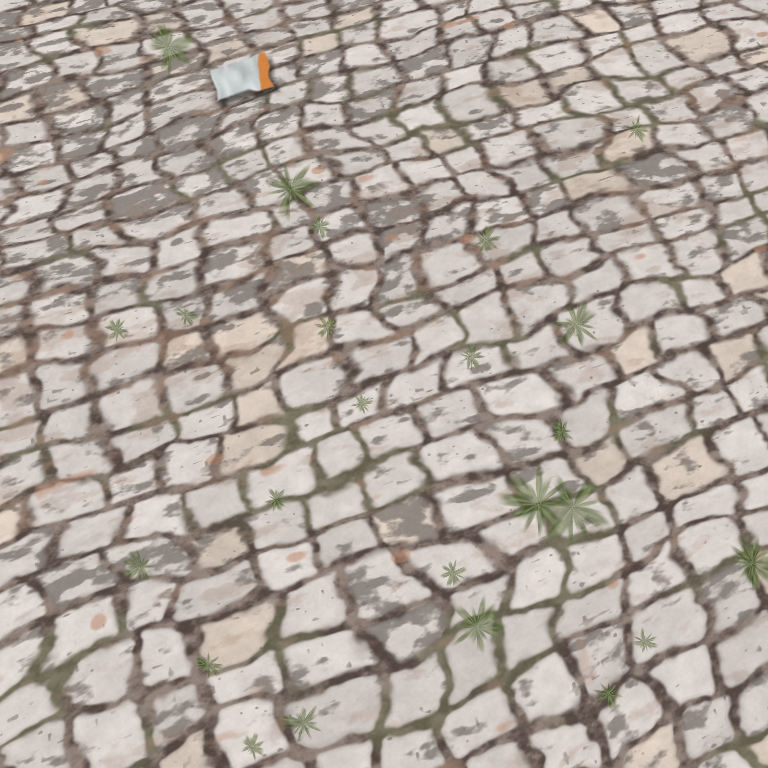
A Shadertoy shader for this texture:

```glsl
float hash(vec2 p) {
    return fract(sin(dot(p, vec2(127.1, 311.7))) * 43758.5453);
}

vec2 hash2(vec2 p) {
    return vec2(hash(p), hash(p + 37.3));
}

float noise(vec2 p) {
    vec2 i = floor(p), f = fract(p);
    f = f * f * (3.0 - 2.0 * f);
    return mix(mix(hash(i), hash(i + vec2(1, 0)), f.x),
               mix(hash(i + vec2(0, 1)), hash(i + vec2(1, 1)), f.x), f.y);
}

float fbm(vec2 p) {
    float sum = 0.0, amp = 0.53;
    for (int i = 0; i < 4; i++) {
        sum += amp * noise(p);
        p = mat2(1.6, 1.2, -1.2, 1.6) * p + 5.7;
        amp *= 0.5;
    }
    return sum;
}

vec2 noise2(vec2 p) {
    return vec2(noise(p), noise(p + 61.7)) - 0.5;
}

// Perspective ground plane in units of one stone, with slanted rows
vec2 groundPlane(vec2 uv) {
    float depth = 2.4 - uv.y;
    vec2 g = vec2(25.0 * (uv.x - 0.5), 70.0) / depth;
    g.y -= 0.5 * g.x;
    g.x += 0.2 * (g.y - 30.0);
    return g + 0.7 * noise2(g * 0.22);
}

// Signed distance to the irregular stone of a cell
float stoneDistance(vec2 g, out vec2 id) {
    vec2 p = g + 0.55 * noise2(g * 0.85) + 0.17 * noise2(g * 2.7) + 0.06 * noise2(g * 8.0);
    p.x += 0.45 * hash(vec2(floor(p.y), 4.0));
    id = floor(p);
    vec2 f = fract(p) - 0.5;
    float turn = 0.16 * (hash(id + 8.1) - 0.5);
    f += turn * vec2(-f.y, f.x);
    vec2 size = 0.455 - 0.06 * hash2(id + 2.3);
    vec2 q = abs(f) - size + 0.1;
    return length(max(q, 0.0)) + min(max(q.x, q.y), 0.0) - 0.1;
}

vec3 stoneColor(vec2 g, vec2 id, float edge, float wear) {
    vec3 col = vec3(0.86, 0.828, 0.806) * (0.93 + 0.09 * hash(id + 5.5));
    col *= mix(vec3(1), vec3(1.0, 0.97, 0.93), step(0.88, hash(id + 9.2)));
    col *= 0.94 + 0.13 * fbm(g * 4.0);

    // Weathered stains, pits and a worn rim
    float dirt = wear + 0.24 * pow(hash(id + 1.7), 3.0);
    float stain = smoothstep(0.66, 0.84, fbm(g * vec2(2.6, 3.6) + id) + dirt);
    col = mix(col, vec3(0.47, 0.44, 0.42), 0.75 * stain);
    float pit = smoothstep(0.82, 0.95, noise(g * 10.0)) * smoothstep(0.45, 0.65, noise(g * 1.7 + 20.0));
    col = mix(col, vec3(0.48, 0.44, 0.41), 0.6 * pit);
    return col * (1.0 - 0.1 * smoothstep(-0.1, 0.0, edge));
}

// Leafy tufts scattered in the joints
vec3 addWeeds(vec3 col, vec2 uv, float joint) {
    for (int i = 0; i < 24; i++) {
        vec2 seed = vec2(float(i), 3.7);
        vec2 center = hash2(seed);
        float radius = (0.014 + 0.03 * pow(hash(seed + 2.0), 3.0)) * (1.2 - 0.3 * center.y);
        vec2 d = (uv - center) / radius;
        float angle = atan(d.x, d.y);
        float reach = 0.3 + 0.9 * noise(vec2(angle * 4.5, float(i) * 7.0));
        float blade = 1.0 - smoothstep(reach - 0.3, reach + 0.1, length(d));
        float light = noise(vec2(angle * 8.0, length(d) * 3.0 + float(i)));
        vec3 leaf = mix(vec3(0.25, 0.30, 0.17), vec3(0.53, 0.57, 0.40), light);
        col = mix(col, leaf, blade * mix(0.6, 0.95, joint));
    }
    return col;
}

// Crumpled scrap with an orange corner and a soft shadow
vec3 addScrap(vec3 col, vec2 uv) {
    vec2 p = uv - vec2(0.315, 0.9);
    p = mat2(0.96, -0.28, 0.28, 0.96) * p + 0.008 * noise2(uv * 60.0);
    vec2 s = abs(p + vec2(-0.003, 0.008)) - vec2(0.038, 0.021);
    col *= 1.0 - 0.55 * (1.0 - smoothstep(-0.004, 0.006, max(s.x, s.y)));
    vec2 q = abs(p) - vec2(0.037, 0.021);
    float paper = 1.0 - smoothstep(-0.002, 0.002, max(q.x, q.y));
    vec3 tone = vec3(0.79, 0.81, 0.81) * (0.87 + 0.25 * noise(p * vec2(130, 45)));
    tone = mix(tone, vec3(0.82, 0.52, 0.27), smoothstep(0.02, 0.025, p.x - 0.3 * p.y));
    return mix(col, tone, paper);
}

void mainImage(out vec4 fragColor, in vec2 fragCoord) {
    vec2 uv = fragCoord / iResolution.xy;
    vec2 g = groundPlane(uv), id;
    float edge = stoneDistance(g, id);
    float soft = 0.03 + 0.03 * uv.y + 10.0 / iResolution.y / (2.4 - uv.y);
    float joint = smoothstep(-soft, soft, edge);

    // Dirt gathers toward the far left and along a middle band
    float wear = 0.14 * smoothstep(0.3, 0.8, uv.y) * smoothstep(0.9, 0.1, uv.x);
    float band = exp(-pow((uv.y - 0.45 - 0.4 * uv.x) * 7.0, 2.0));

    // Soil with grit and dry straw
    vec3 soil = mix(vec3(0.33, 0.28, 0.26), vec3(0.58, 0.52, 0.485), smoothstep(0.25, 0.75, fbm(g * 5.0)));
    soil = mix(soil, vec3(0.43, 0.44, 0.34), 0.6 * smoothstep(0.62, 0.8, noise(g * 0.9 + 40.0)));
    vec3 col = mix(stoneColor(g, id, edge, wear), soil, joint);

    float straw = smoothstep(0.62, 0.8, fbm(g * vec2(2.0, 3.0) + 70.0) + 0.12 * band);
    col = mix(col, vec3(0.60, 0.49, 0.42), straw * (0.25 + 0.35 * joint));
    float leaf = smoothstep(0.9, 0.95, noise(g * 1.4 + 90.0));
    col = mix(col, vec3(0.72, 0.53, 0.43), 0.55 * leaf);

    col = addScrap(addWeeds(col, uv, joint), uv);
    col += 0.025 * (noise(uv * 300.0) - 0.5);
    fragColor = vec4(col, 1.0);
}
```
